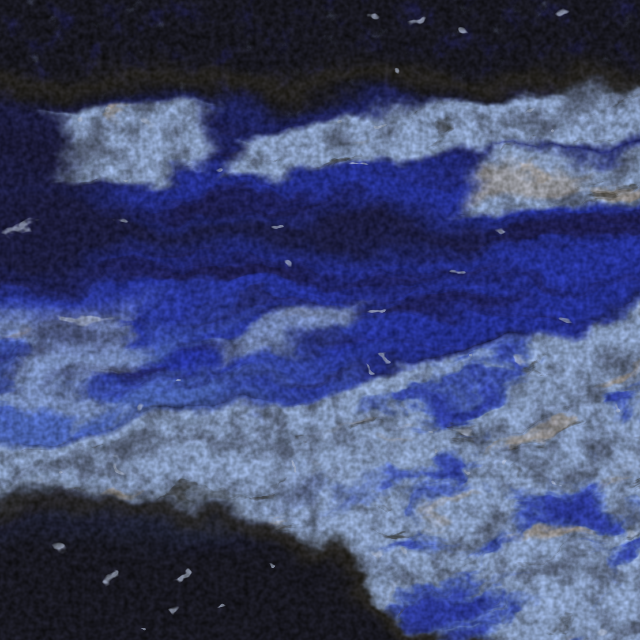
Reproduce this texture procedurally as a WebGL 2 fragment shader.

```glsl
#version 300 es
precision highp float;

uniform vec2 u_resolution;
out vec4 fragColor;

#define COAL vec3(0.09, 0.09, 0.125)
#define NAVY vec3(0.11, 0.11, 0.30)
#define COBALT vec3(0.14, 0.19, 0.58)
#define AZURE vec3(0.28, 0.38, 0.68)
#define SLATE vec3(0.33, 0.37, 0.46)
#define PALE vec3(0.51, 0.59, 0.73)
#define OCHRE vec3(0.62, 0.55, 0.46)
#define OLIVE vec3(0.16, 0.15, 0.12)
#define EDGE 0.010
#define WARP 0.045
#define GRAIN 0.14
#define FLECK_CELLS 13.0

vec2 hash2(vec2 cell) {
  vec3 h = fract(cell.xyx * vec3(0.1031, 0.1030, 0.0973));
  h += dot(h, h.yzx + 33.33);
  return fract((h.xx + h.yz) * h.zy);
}

float cornerSlope(vec2 cell, vec2 offset) {
  float angle = 6.2832 * hash2(cell).x;
  return dot(vec2(cos(angle), sin(angle)), offset);
}

float gradientNoise(vec2 p) {
  vec2 i = floor(p), f = fract(p);
  vec2 w = f * f * f * (f * (f * 6.0 - 15.0) + 10.0);
  vec2 e = vec2(1.0, 0.0);
  float low = mix(cornerSlope(i, f), cornerSlope(i + e, f - e), w.x);
  float high = mix(cornerSlope(i + e.yx, f - e.yx), cornerSlope(i + 1.0, f - 1.0), w.x);
  return mix(low, high, w.y);
}

float fbm(vec2 p) {
  float sum = 0.0, amplitude = 1.0;
  for (int octave = 0; octave < 5; octave++) {
    sum += amplitude * gradientNoise(p);
    p = mat2(1.6, 1.2, -1.2, 1.6) * p + 17.3;
    amplitude *= 0.5;
  }
  return sum;
}

// Tilted strip with tapered ends: span = left and right x, start = height at left
float ribbon(vec2 p, vec2 span, float start, float slope, float halfWidth) {
  float d = halfWidth - abs(p.y - start - slope * (p.x - span.x));
  d = min(d, 0.4 * min(p.x - span.x, span.y - p.x));
  return smoothstep(-EDGE, EDGE, d);
}

// Small bright mineral flecks, one candidate per cell
float flecks(vec2 p) {
  vec2 cell = floor(p * FLECK_CELLS), r = hash2(cell + 41.0);
  vec2 centre = 0.25 + 0.5 * hash2(cell + 7.0);
  vec2 d = (fract(p * FLECK_CELLS) - centre) * vec2(0.8, 1.1);
  float radius = 0.05 + 0.09 * r.y;
  return step(0.72, r.x) * (1.0 - smoothstep(radius * 0.4, radius, length(d)));
}

void main() {
  vec2 uv = gl_FragCoord.xy / u_resolution;
  vec2 p = uv + WARP * vec2(1.5 * fbm(uv * vec2(7.0, 10.0)), fbm(uv * vec2(6.0, 9.0) + 31.0));
  vec2 flow = vec2(p.x, p.y - 0.25 * p.x);
  float streak = fbm(flow * vec2(4.0, 15.0) + 5.0);
  float patches = fbm(flow * vec2(5.0, 11.0) + 60.0);
  float mottle = fbm(uv * 24.0);
  float grain = gradientNoise(uv * 95.0) + 0.7 * gradientNoise(uv * 170.0 + 9.0);

  // Dark host rock
  vec3 color = mix(COAL, NAVY, 0.6 * smoothstep(0.0, 0.8, mottle) * smoothstep(0.4, 0.9, uv.y));
  color = mix(color, SLATE, 0.4 * smoothstep(0.35, 0.95, fbm(uv * 30.0 + 12.0)));

  // Horizontal blue vein with darker seams
  float level = fbm(p * vec2(2.5, 20.0) + 3.0);
  vec3 vein = mix(NAVY, COBALT, smoothstep(-0.55, 0.25, level));
  float seam = exp(-pow((p.y - 0.635) / 0.034, 2.0)) * (1.0 - smoothstep(0.6, 0.95, p.x));
  float leftShade = (1.0 - smoothstep(0.08, 0.26, p.x)) * smoothstep(0.53, 0.60, p.y);
  float upperShade = smoothstep(0.68, 0.80, p.y);
  vein = mix(vein, mix(COAL, NAVY, 0.5), clamp(0.85 * seam + 0.8 * leftShade + 0.55 * upperShade, 0.0, 0.92));
  float azureZone = smoothstep(0.58, 0.42, p.y) * (1.0 - smoothstep(0.25, 0.75, p.x));
  vein = mix(vein, AZURE, azureZone * smoothstep(-0.6, 0.35, streak));
  color = mix(color, vein, smoothstep(0.86, 0.82, p.y) * smoothstep(0.12, 0.2, p.y));

  // Pale diagonal bank
  float bankTop = 0.31 + 0.08 * p.x + 0.14 * p.x * p.x;
  float bankBase = 0.215 - 0.27 * smoothstep(0.3, 0.85, p.x);
  float bank = smoothstep(-EDGE, EDGE, min(bankTop - p.y, p.y - bankBase));
  color = mix(color, COAL, smoothstep(EDGE, -EDGE, p.y - bankBase) * 0.8);
  float rim = exp(-abs(p.y - bankTop - 0.008) / 0.008);
  color = mix(color, COAL, 0.55 * rim * smoothstep(-0.2, 0.3, patches));

  // Pale ribbons and cloudy islands
  float islands = ribbon(p, vec2(0.09, 0.32), 0.775, 0.02, 0.05);
  islands = max(islands, ribbon(p, vec2(0.38, 1.2), 0.755, 0.13, 0.042));
  islands = max(islands, ribbon(p, vec2(0.74, 1.2), 0.715, 0.06, 0.045));
  islands = max(islands, 0.75 * ribbon(p, vec2(0.35, 0.56), 0.455, 0.26, 0.022));
  float cloud = smoothstep(0.05, 0.45, patches + 0.15) * smoothstep(0.55, 0.49, p.y);
  cloud *= 0.75 * (1.0 - smoothstep(0.16, 0.30, p.x)) * smoothstep(0.30, 0.36, p.y);
  float pale = max(max(bank, islands), cloud);

  // Pale surface: slate veining, blue pools and ochre stains
  vec3 stone = mix(SLATE, PALE, smoothstep(-0.6, 0.25, 0.6 * streak + 0.6 * mottle));
  float pool = smoothstep(0.02, 0.32, patches) * smoothstep(0.40, 0.68, p.x) * bank;
  stone = mix(stone, mix(AZURE, COBALT, smoothstep(0.1, 0.5, patches)), 0.9 * pool);
  float stain = smoothstep(0.28, 0.65, fbm(flow * vec2(6.0, 14.0) + 90.0));
  stain = max(stain, 0.8 * ribbon(p, vec2(0.74, 0.92), 0.715, 0.12, 0.02));
  stone = mix(stone, OCHRE, 0.6 * stain * (1.0 - pool));
  stone = mix(stone, OLIVE, 0.6 * smoothstep(0.4, 0.75, fbm(flow * vec2(9.0, 24.0) + 140.0)));
  color = mix(color, stone, pale);

  // Olive contacts between pale stone and host rock
  float contact = exp(-pow((p.y - 0.875) / 0.018, 2.0));
  contact += exp(-pow((p.y - bankBase + 0.01) / 0.02, 2.0));
  color = mix(color, OLIVE, 0.7 * min(contact, 1.0) * (1.0 - 0.8 * islands));

  // Flecks and fine grain
  color = mix(color, vec3(0.62, 0.66, 0.74), 0.7 * flecks(p));
  color *= 1.0 + GRAIN * (1.6 * grain + 0.8 * mottle);
  color += 0.05 * grain * vec3(0.6, 0.6, 1.0);
  fragColor = vec4(clamp(color, 0.0, 1.0), 1.0);
}
```
